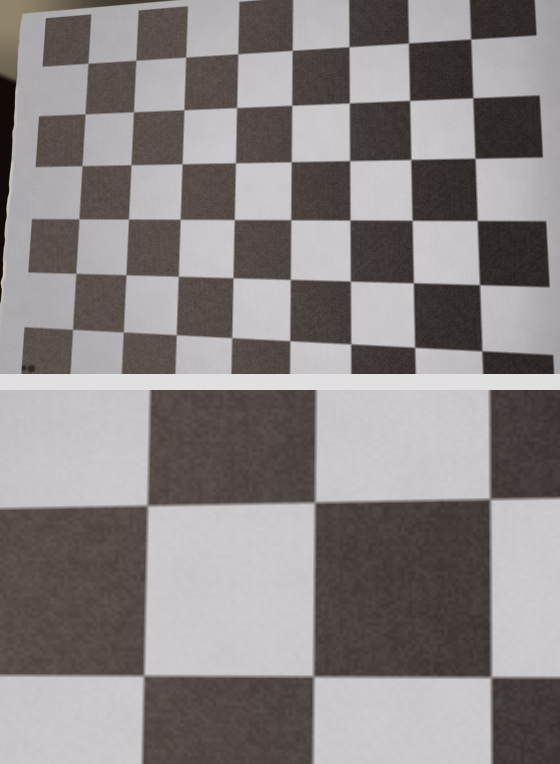
Top: the whole. Bottom: its middle third, enlarged.
A Shadertoy shader for this pattern:

```glsl
// A printed checkerboard on a sheet of paper, seen slightly from one side.
// An inverted perspective matrix turns canvas points into board squares;
// soft lighting, print grain and a worn, glossy left edge are laid on top.

#define COLUMNS 9.0
#define TOP_ROW 4.0
#define SHEET_LEFT -0.56
#define SHEET_TOP 4.14
#define PAPER vec3(0.795, 0.782, 0.795)
#define INK_LEFT vec3(0.345, 0.307, 0.292)
#define INK_RIGHT vec3(0.185, 0.162, 0.160)
#define WALL vec3(0.56, 0.51, 0.42)
#define SHADOW vec3(0.065, 0.040, 0.035)
#define GRAIN 0.075
#define BLUR 0.0012

float hash(vec2 p) {
    return fract(sin(dot(p, vec2(127.1, 311.7))) * 43758.5453);
}

float noise(vec2 p) {
    vec2 cell = floor(p), f = fract(p);
    f = f * f * (3.0 - 2.0 * f);
    return mix(mix(hash(cell), hash(cell + vec2(1, 0)), f.x),
               mix(hash(cell + vec2(0, 1)), hash(cell + vec2(1, 1)), f.x), f.y);
}

// Board (column, row) under a canvas point; canvas height is 1.
vec2 boardCoord(vec2 p) {
    mat3 boardToCanvas = mat3(0.12254, -0.0091, -0.0207,
                              0.0108, 0.14607, 0.0124,
                              0.0855, 0.41406, 1.0);
    vec3 q = inverse(boardToCanvas) * vec3(p, 1.0);
    return q.xy / q.z;
}

// Smooth step from 0 to 1 around zero, w wide on each side.
float edge(float d, float w) {
    return smoothstep(-w, w, d);
}

// Triangle wave: positive in even cells, negative in odd ones.
vec2 alternate(vec2 x) {
    return abs(mod(x - 0.5, 2.0) - 1.0) - 0.5;
}

// Coverage of the dark squares.
float checker(vec2 b, vec2 w) {
    vec2 inner = clamp(b, vec2(0.5, -9.0), vec2(COLUMNS - 0.5, TOP_ROW - 0.5));
    vec2 side = clamp(alternate(inner) / w, -1.0, 1.0);
    float inside = edge(b.x, w.x) * edge(COLUMNS - b.x, w.x) * edge(TOP_ROW - b.y, w.y);
    return (0.5 - 0.5 * side.x * side.y) * inside;
}

// Room behind the sheet: a pale wall above a dark gap.
vec3 background(vec2 p) {
    vec3 wall = WALL * (1.0 - 0.55 * smoothstep(0.03, 0.32, p.x));
    wall *= 0.75 + 0.25 * smoothstep(0.79, 0.95, p.y);
    return mix(SHADOW, wall, smoothstep(-0.012, 0.012, p.y - 0.80 + 0.4 * p.x));
}

// Small round smudge.
float blot(vec2 p, vec2 center, float radius) {
    return 1.0 - smoothstep(0.5 * radius, 1.3 * radius, length(p - center));
}

void mainImage(out vec4 fragColor, in vec2 fragCoord) {
    vec2 p = fragCoord / iResolution.y;
    vec2 b = boardCoord(p);
    float soft = BLUR + 0.5 / iResolution.y;
    vec2 w = vec2(soft * 7.5);

    // Paper, brightest right of the middle
    float falloff = smoothstep(0.25, 0.85, length((p - vec2(0.88, 0.40)) * vec2(1.0, 0.95)));
    vec3 paper = PAPER * (1.0 - 0.15 * falloff);
    paper *= 1.0 - 0.07 * smoothstep(1.36, 1.50, p.x);
    paper += 0.018 * (noise(p * 280.0) - 0.5) + 0.015 * (noise(p * 30.0) - 0.5);

    // Ink, deeper to the right, uneven from square to square
    vec3 ink = mix(INK_LEFT, INK_RIGHT, smoothstep(0.45, 1.40, p.x));
    float grain = 0.65 * noise(p * 310.0) + 0.35 * noise(p * 90.0 + 17.0) - 0.5;
    ink += GRAIN * grain + 0.014 * (hash(floor(b)) - 0.5);
    float smudge = max(blot(p, vec2(0.064, 0.016), 0.008), blot(p, vec2(0.084, 0.014), 0.011));
    ink *= 1.0 - 0.5 * smudge;

    vec3 color = mix(paper, ink, checker(b, w));

    // Worn rim: glossy flakes along the left edge
    float ragged = 0.04 * (noise(vec2(p.y * 45.0, 3.0)) - 0.5);
    float fromLeft = b.x - SHEET_LEFT + ragged;
    float tape = smoothstep(0.10, 0.0, fromLeft) * (1.0 - smoothstep(0.74, 0.78, p.y));
    float flakes = smoothstep(0.35, 0.75, noise(p * vec2(60.0, 22.0)));
    color = mix(color, vec3(0.86, 0.83, 0.75), tape * (0.25 + 0.6 * flakes));

    // Sheet outline over the room
    float sheet = edge(fromLeft, w.x) * edge(SHEET_TOP - b.y, w.y);
    fragColor = vec4(mix(background(p), color, sheet), 1.0);
}
```
